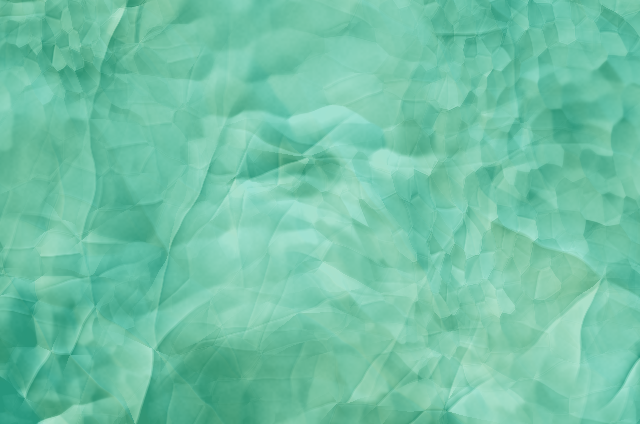
Write a WebGL 1 fragment shader that draws this texture.

```glsl
precision highp float;
uniform vec2 u_resolution;

// Paper colours
const vec3 DEEP_GREEN = vec3(0.20, 0.59, 0.46);
const vec3 MID_GREEN = vec3(0.44, 0.765, 0.645);
const vec3 PALE_MINT = vec3(0.65, 0.88, 0.80);
const vec3 COOL_SHIFT = vec3(-0.045, 0.004, 0.032);
// Lighting
const vec2 LIGHT_DIR = vec2(-0.55, 0.83);
const vec2 SIDE_DIR = vec2(0.87, 0.50);
const vec2 GLOW_CENTRE = vec2(0.88, 0.74);
const float GLOW_LEVEL = 0.66;
const float GLOW_FALLOFF = 0.34;
const float SHADING = 1.3;
const float CREASE_GLINT = 1.8;
const float TINT_STRENGTH = 2.0;
const float GRAIN = 0.05;
// Folds
const int FOLD_LAYERS = 6;
const float BASE_SCALE = 2.2;
const float SCALE_STEP = 1.68;
const float BASE_RELIEF = 0.29;
const float RELIEF_STEP = 0.91;
const float STRETCH = 0.58;
const float TILT = 0.85;
const float SOFT_FOLD = 7.0;
const float SHARP_FOLD = 60.0;
const float RIDGE = 0.95;
const float RIDGE_DECAY = 11.0;

float hash(vec2 p) {
    return fract(sin(dot(p, vec2(127.1, 311.7))) * 43758.5);
}

vec2 hash2(vec2 p) {
    return vec2(hash(p), hash(p + 37.3));
}

float noise(vec2 p) {
    vec2 i = floor(p);
    vec2 f = fract(p);
    f = f * f * (3.0 - 2.0 * f);
    float low = mix(hash(i), hash(i + vec2(1.0, 0.0)), f.x);
    float high = mix(hash(i + vec2(0.0, 1.0)), hash(i + 1.0), f.x);
    return mix(low, high, f.y);
}

vec2 warp(vec2 p) {
    return vec2(noise(p), noise(p + 51.7)) - 0.5;
}

// Voronoi facets with pinched edges: xy is the slope, z peaks on the creases
vec3 facets(vec2 p, float sharpness, float pinch, float blur) {
    vec2 cell = floor(p);
    vec2 slope = vec2(0.0);
    vec2 first = vec2(3.0);
    vec2 second = vec2(3.0);
    float total = 0.0;
    float peak = 0.0;
    for (int y = -1; y <= 1; y++) {
        for (int x = -1; x <= 1; x++) {
            vec2 id = cell + vec2(float(x), float(y));
            vec2 toSeed = id + 0.05 + 0.9 * hash2(id) - p;
            float reach = dot(toSeed, toSeed);
            float weight = exp(-sharpness * (reach - 0.4));
            slope += weight * (0.7 * toSeed + TILT * (hash2(id + 91.4) - 0.5));
            total += weight;
            peak = max(peak, weight);
            if (reach < dot(first, first)) {
                second = first;
                first = toSeed;
            } else if (reach < dot(second, second)) {
                second = toSeed;
            }
        }
    }
    vec2 across = normalize(second - first);
    float gap = dot(0.5 * (first + second), across);
    float ridge = pinch * exp(-RIDGE_DECAY * gap) * smoothstep(0.0, blur, gap);
    return vec3(slope / total + RIDGE * ridge * across, 1.0 - peak / total);
}

// Sums rotated fold layers: xy is the slope, z the signed crease glint
vec3 crumple(vec2 p) {
    vec3 sum = vec3(0.0);
    float scale = BASE_SCALE;
    float relief = BASE_RELIEF;
    for (int i = 0; i < FOLD_LAYERS; i++) {
        float layer = float(i);
        float angle = 0.25 + 1.15 * layer;
        mat2 turn = mat2(cos(angle), sin(angle), -sin(angle), cos(angle));
        vec2 q = turn * p * scale * vec2(1.0, STRETCH) + 17.3 * layer;
        float keen = smoothstep(0.3, 0.75, noise(p * 4.5 + 23.1 * layer));
        float patchy = noise(p * 3.0 + 8.7 * layer);
        float strength = relief * (0.3 + 1.7 * patchy * patchy);
        float side = mod(layer, 2.0) * 2.0 - 1.0;
        vec3 fold = facets(q, mix(SOFT_FOLD, SHARP_FOLD, keen), keen, 0.0025 * scale);
        sum.xy += side * strength * (fold.xy * turn);
        sum.z += strength * fold.z * keen * (noise(p * 8.0 + 41.9 * layer) - 0.42);
        scale *= SCALE_STEP;
        relief *= RELIEF_STEP;
    }
    return sum;
}

void main() {
    vec2 p = gl_FragCoord.xy / u_resolution.y;
    vec3 folds = crumple(p + 0.11 * warp(p * 3.2) + 0.03 * warp(p * 9.0) + 0.008 * warp(p * 26.0));
    // Broad glow, facet shading and paper grain
    vec2 fromGlow = p - GLOW_CENTRE;
    float tone = GLOW_LEVEL - GLOW_FALLOFF * dot(fromGlow, fromGlow);
    tone += SHADING * dot(folds.xy, LIGHT_DIR) + CREASE_GLINT * folds.z;
    tone = clamp(tone + GRAIN * (noise(p * 150.0) - 0.5), 0.0, 1.0);
    // Tone ramp, with a cooler tint on the sides that turn away
    vec3 colour = mix(DEEP_GREEN, MID_GREEN, min(tone * 2.0, 1.0));
    colour = mix(colour, PALE_MINT, max(tone * 2.0 - 1.0, 0.0));
    float tint = TINT_STRENGTH * dot(folds.xy, SIDE_DIR) + 1.3 * (noise(p * 1.8 + 5.0) - 0.5);
    gl_FragColor = vec4(colour + COOL_SHIFT * clamp(tint, -1.0, 1.0), 1.0);
}
```
